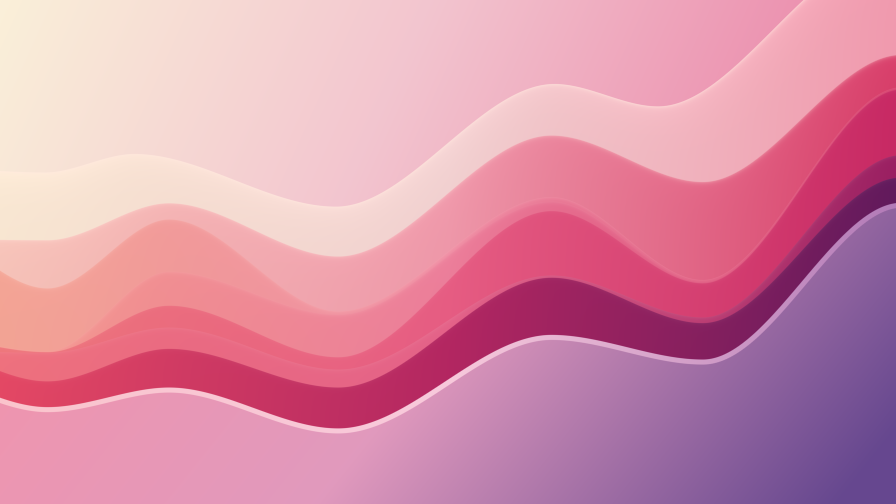
Write a Shadertoy shader that draws this background.

```glsl
const vec2 CANVAS = vec2(16.0, 9.0);
const float RIM_WIDTH = 0.035;
const float RIBBON_WIDTH = 0.09;
const float GLOW_WIDTH = 0.35;
const float GLOW_STRENGTH = 0.05;

// Horizontal places of troughs and crests
const float TOP_KNOTS[7] = float[7](-1.9, 0.8, 2.4, 6.0, 9.9, 11.75, 15.85);
const float KNOTS[7] = float[7](-1.9, 0.85, 3.02, 6.04, 9.85, 12.55, 16.1);

// Heights of each wave at its knots
const float CREAM[7] = float[7](6.05, 5.92, 6.25, 5.31, 7.5, 7.1, 9.83);
const float BLUSH[7] = float[7](4.74, 4.71, 5.37, 4.42, 6.58, 5.75, 8.02);
const float PEACH[7] = float[7](5.25, 3.85, 5.08, 3.44, 5.48, 4.0, 7.44);
const float CORAL[7] = float[7](3.1, 2.73, 4.15, 3.38, 5.4, 3.97, 7.42);
const float ROSE[7] = float[7](3.1, 2.71, 3.54, 2.62, 5.23, 3.94, 7.4);
const float BERRY[7] = float[7](2.75, 2.7, 3.15, 2.4, 4.08, 3.33, 6.23);
const float PLUM[7] = float[7](3.0, 2.19, 2.77, 2.08, 4.04, 3.23, 5.83);
const float LILAC[7] = float[7](2.47, 1.73, 2.08, 1.35, 3.02, 2.58, 5.38);

// Three-stop colour ramp
vec3 ramp(vec3 left, vec3 middle, vec3 right, float t) {
    t = clamp(t, 0.0, 1.0) * 2.0;
    return mix(mix(left, middle, min(t, 1.0)), right, max(t - 1.0, 0.0));
}

// Smooth curve easing from one extremum to the next
float wave(float x, float knots[7], float heights[7]) {
    float y = heights[0];
    for (int i = 0; i < 6; i++) {
        y += (heights[i + 1] - heights[i]) * smoothstep(knots[i], knots[i + 1], x);
    }
    return y;
}

// Distance below a wave, corrected for its slope
float depthBelow(vec2 p, float top) {
    float depth = top - p.y;
    float pixel = CANVAS.y / iResolution.y;
    return depth * pixel / max(length(vec2(dFdx(depth), dFdy(depth))), 1e-5);
}

float cover(float depth) {
    float pixel = CANVAS.y / iResolution.y;
    return smoothstep(-0.7 * pixel, 0.7 * pixel, depth);
}

// Fill under a wave with a soft glow and a bright rim
void paint(inout vec3 color, vec2 p, float top, vec3 fill, float rim) {
    float depth = depthBelow(p, top);
    float inside = max(depth, 0.0);
    fill += GLOW_STRENGTH * exp(-inside / GLOW_WIDTH) * rim;
    fill = mix(fill, vec3(1.0, 0.91, 0.87), rim * exp(-inside / RIM_WIDTH));
    color = mix(color, fill, cover(depth));
}

void mainImage(out vec4 fragColor, in vec2 fragCoord) {
    vec2 p = fragCoord / iResolution.xy * CANVAS;
    float t = p.x / CANVAS.x;

    // Sky
    float skyT = (p.x + (CANVAS.y - p.y) * 0.45) / 15.5;
    vec3 color = ramp(vec3(0.98, 0.94, 0.85), vec3(0.95, 0.77, 0.81),
                      vec3(0.92, 0.54, 0.67), skyT);

    // Stacked waves
    paint(color, p, wave(p.x, TOP_KNOTS, CREAM),
          ramp(vec3(0.97, 0.90, 0.82), vec3(0.94, 0.81, 0.81), vec3(0.94, 0.60, 0.68), t), 0.6);
    paint(color, p, wave(p.x, KNOTS, BLUSH),
          ramp(vec3(0.96, 0.76, 0.72), vec3(0.93, 0.59, 0.66), vec3(0.84, 0.24, 0.41), t), 0.3);
    paint(color, p, wave(p.x, KNOTS, PEACH),
          ramp(vec3(0.95, 0.64, 0.58), vec3(0.93, 0.54, 0.63), vec3(0.83, 0.21, 0.40), t), 0.15);
    paint(color, p, wave(p.x, KNOTS, CORAL),
          ramp(vec3(0.95, 0.59, 0.55), vec3(0.92, 0.49, 0.60), vec3(0.82, 0.20, 0.40), t), 0.13);
    paint(color, p, wave(p.x, KNOTS, ROSE),
          ramp(vec3(0.93, 0.46, 0.48), vec3(0.90, 0.36, 0.51), vec3(0.78, 0.16, 0.39), t), 0.05);
    paint(color, p, wave(p.x, KNOTS, BERRY),
          ramp(vec3(0.93, 0.44, 0.49), vec3(0.89, 0.38, 0.53), vec3(0.60, 0.12, 0.38), t), 0.08);
    paint(color, p, wave(p.x, KNOTS, PLUM),
          ramp(vec3(0.89, 0.28, 0.39), vec3(0.70, 0.15, 0.38), vec3(0.38, 0.10, 0.36), t), 0.05);

    // Pale ribbon and lilac ground
    float depth = depthBelow(p, wave(p.x, KNOTS, LILAC));
    vec3 ribbon = ramp(vec3(0.98, 0.77, 0.80), vec3(0.97, 0.79, 0.86), vec3(0.70, 0.48, 0.72), t);
    float groundT = (p.x + (4.5 - p.y) * 0.8) / 18.5;
    vec3 ground = ramp(vec3(0.95, 0.58, 0.67), vec3(0.88, 0.60, 0.74),
                       vec3(0.40, 0.28, 0.56), groundT);
    color = mix(color, ribbon, cover(depth));
    color = mix(color, ground, cover(depth - RIBBON_WIDTH));

    fragColor = vec4(color, 1.0);
}
```
